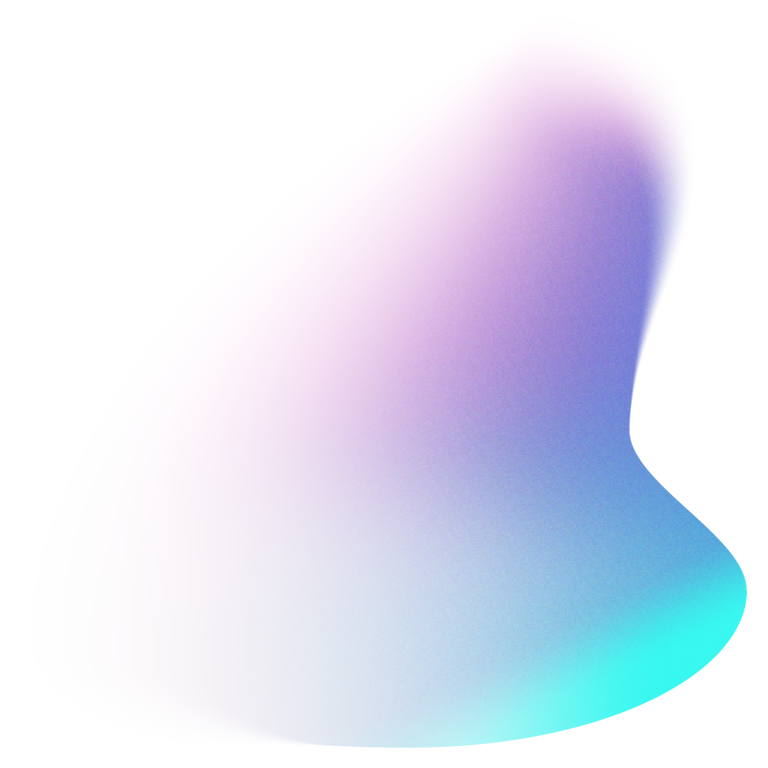
Give the GLSL for this background, as a Shadertoy shader.

```glsl
// A soft wing-shaped gradient blob on white: pink and violet above, blue and cyan below.
// A ramp runs from a parabolic outer rim to the right edge; a distance mask trims the
// shape, a diagonal cyan glow lights the lower lobe, and fine grain covers the body.

const vec3 WHITE = vec3(1.0);
const vec3 CYAN = vec3(0.22, 0.97, 0.94);
const vec3 PALE_CYAN = vec3(0.76, 0.96, 0.97);

const int STOPS = 6;
const vec3 VIOLET_RAMP[STOPS] = vec3[STOPS](
    WHITE, vec3(0.99, 0.945, 0.98), vec3(0.94, 0.83, 0.935),
    vec3(0.80, 0.645, 0.87), vec3(0.61, 0.52, 0.83), vec3(0.45, 0.49, 0.84));
const vec3 BLUE_RAMP[STOPS] = vec3[STOPS](
    WHITE, vec3(0.975, 0.955, 0.97), vec3(0.885, 0.905, 0.945),
    vec3(0.73, 0.83, 0.92), vec3(0.43, 0.75, 0.88), vec3(0.27, 0.72, 0.87));

const float TOP_Y = 0.785;      // widest point of the upper wing
const float WAIST_Y = 0.44;     // narrowest point of the right edge
const float WAIST_X = 0.8203;
const float UPPER_BULGE = 0.0873;
const float LOWER_BULGE = 0.1524;
const vec2 LOBE_CENTER = vec2(0.534, 0.232);
const vec2 LOBE_RADII = vec2(0.439, 0.206);
const float LOBE_LEFT_RADIUS = 0.65;
const float GRAIN_CELLS = 512.0;
const float GRAIN_AMOUNT = 0.05;

float hash(vec2 p) {
    return fract(sin(dot(p, vec2(12.9898, 78.233))) * 43758.5453);
}

float smoothMin(float a, float b, float k) {
    float h = max(k - abs(a - b), 0.0) / k;
    return min(a, b) - 0.25 * k * h * h;
}

float outerRim(float y) {
    return 0.085 + 0.92 * (y - 0.154) * (y - 0.154);
}

float rightEdge(float y) {
    float cap = clamp((y - TOP_Y) / (1.0 - TOP_Y), 0.0, 1.0);
    return WAIST_X
        + UPPER_BULGE * smoothstep(WAIST_Y, TOP_Y, y)
        + LOWER_BULGE * (1.0 - smoothstep(LOBE_CENTER.y, WAIST_Y, y))
        - 0.15 * cap * cap * cap;
}

// Approximate distance inside the elliptical lower lobe
float lobeDepth(vec2 p) {
    vec2 radii = LOBE_RADII;
    if (p.x < LOBE_CENTER.x) radii.x = LOBE_LEFT_RADIUS;
    vec2 q = (p - LOBE_CENTER) / radii;
    float k = length(q);
    return (1.0 - k) * max(k, 0.001) / max(length(q / radii), 0.001);
}

// Coverage: crisp on the right, feathered at the top and lower left
float shapeMask(vec2 p, float pixel) {
    if (p.y < LOBE_CENTER.y) {
        float feather = 0.11 * (1.0 - smoothstep(0.17, 0.43, p.x)) + 1.5 * pixel;
        return smoothstep(-0.3 * feather, 0.7 * feather, lobeDepth(p));
    }
    float rise = max(p.y - 0.47, 0.0) / 0.31;
    float feather = 0.085 * pow(rise, 1.5) + 1.5 * pixel;
    return smoothstep(-0.5 * pixel, feather, rightEdge(p.y) - p.x);
}

// Both ramps blended with quadratic spline weights, free of creases
vec3 rampColor(float t, float blueness) {
    vec3 sum = vec3(0.0);
    float total = 0.0;
    for (int i = 0; i < STOPS; i++) {
        float d = abs(t * float(STOPS - 1) - float(i));
        float tail = max(1.5 - d, 0.0);
        float weight = d < 0.5 ? 0.75 - d * d : 0.5 * tail * tail;
        sum += weight * mix(VIOLET_RAMP[i], BLUE_RAMP[i], blueness);
        total += weight;
    }
    return sum / total;
}

void mainImage(out vec4 fragColor, in vec2 fragCoord) {
    vec2 p = fragCoord / iResolution.xy;
    float pixel = 1.0 / min(iResolution.x, iResolution.y);

    // Ramp position, limited by depth below the top
    float rim = outerRim(p.y);
    float across = (p.x - rim) / max(rightEdge(p.y) - rim, 0.02);
    float below = (0.972 - p.y) / 0.251;
    float t = clamp(smoothMin(across, below, 0.15), -0.1, 1.1);
    float blueness = 1.0 - smoothstep(0.14, 0.58, p.y);
    vec3 color = rampColor(t, blueness);

    // Diagonal cyan glow
    float glow = smoothstep(1.042, 1.152, dot(vec2(p.x, 1.0 - p.y), vec2(0.45, 0.89)));
    glow *= smoothstep(0.3, 0.6, p.x);
    color = mix(color, mix(PALE_CYAN, CYAN, smoothstep(0.55, 0.87, p.x)), glow);

    // Grain, strongest in the dense violet and blue
    vec2 cell = floor(p * GRAIN_CELLS);
    vec3 noise = vec3(hash(cell), hash(cell + 17.3), hash(cell + 41.7)) - 0.5;
    color += noise * GRAIN_AMOUNT * smoothstep(0.2, 0.8, t) * (1.0 - 0.8 * glow);

    fragColor = vec4(mix(WHITE, color, shapeMask(p, pixel)), 1.0);
}
```
